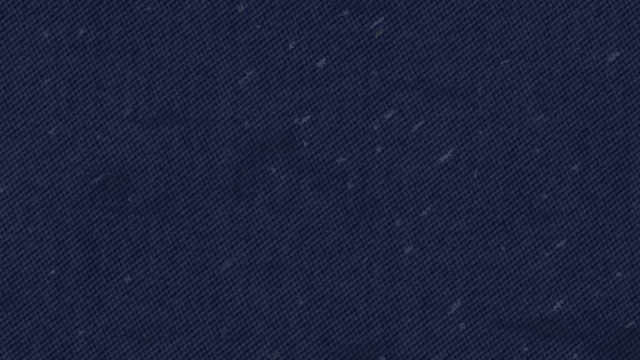
A WebGL 2 fragment shader for this texture:

```glsl
#version 300 es
precision highp float;
// Worn navy twill: diagonal ridges crossed by upright threads, dusted with lint.
// Ridges are a nearly straight cosine cut by leaning stitches and yarn noise; lint
// flecks and stray hairs are scattered on jittered grids, one candidate per cell.

uniform vec2 u_resolution;
out vec4 fragColor;

// Lengths are fractions of the canvas height.
const float TAU = 6.28319;
const float TWILL_ANGLE = 0.68;
const float RIDGE_PERIOD = 0.0140;
const float THREAD_PERIOD = 0.0145;
const float THREAD_LEAN = 0.45;
const float RIDGE_DEPTH = 0.46;
const float STITCH_DEPTH = 0.22;
const float YARN_VARIATION = 0.40;
const float GRAIN = 0.66;
const float CLOUDS = 0.20;
const float FLECK_CELL = 0.105;
const float FLECK_CHANCE = 0.42;
const float HAIR_CELL = 0.30;
const float HAIR_CHANCE = 0.22;
const vec3 GROOVE = vec3(0.069, 0.087, 0.196);
const vec3 RIDGE = vec3(0.152, 0.172, 0.281);
const vec3 LINT = vec3(0.36, 0.39, 0.50);
const vec3 DUST = vec3(0.38, 0.36, 0.36);
const vec3 STAIN = vec3(0.075, 0.082, 0.150);

float hash(vec2 p) {
    vec3 q = fract(p.xyx * 0.1031);
    q += dot(q, q.yzx + 33.33);
    return fract((q.x + q.y) * q.z);
}

vec2 hash2(vec2 p) {
    return vec2(hash(p + 17.3), hash(p + 71.9));
}

float noise(vec2 p) {
    vec2 i = floor(p), f = fract(p);
    f = f * f * (3.0 - 2.0 * f);
    return mix(mix(hash(i), hash(i + vec2(1, 0)), f.x),
               mix(hash(i + vec2(0, 1)), hash(i + vec2(1, 1)), f.x), f.y);
}

float fbm(vec2 p) {
    float sum = 0.0, gain = 0.5;
    for (int i = 0; i < 4; i++) {
        sum += gain * noise(p);
        p = p * 2.03 + 19.7;
        gain *= 0.5;
    }
    return sum / 0.9375;
}

vec2 rotate(vec2 p, float a) {
    return vec2(cos(a) * p.x + sin(a) * p.y, cos(a) * p.y - sin(a) * p.x);
}

// Height of the cloth: 0 in the grooves, 1 on the ridges.
float weave(vec2 p) {
    vec2 q = rotate(p, TWILL_ANGLE);
    q.y += 0.004 * (noise(p * 4.0) - 0.5) + 0.0008 * (noise(p * 45.0) - 0.5);
    float across = q.y / RIDGE_PERIOD;
    float thread = (p.x + THREAD_LEAN * p.y) / THREAD_PERIOD + 0.3 * noise(p * 20.0);
    float h = 0.50 + RIDGE_DEPTH * cos(TAU * across);
    h += STITCH_DEPTH * cos(TAU * thread);
    h += YARN_VARIATION * (noise(vec2(across * 1.5, q.x / 0.014)) - 0.5);
    h += GRAIN * (noise(p * 290.0) - 0.5);
    h += 0.18 * (noise(vec2(p.x * 90.0, p.y * 4.0)) - 0.5);
    return h + CLOUDS * (fbm(p * 3.0) - 0.5);
}

// Ragged flecks, mostly drawn out along the twill; x is cover, y is tint.
vec2 flecks(vec2 p) {
    vec2 home = floor(p / FLECK_CELL), best = vec2(0.0);
    float ragged = noise(p * 190.0);
    for (int k = 0; k < 9; k++) {
        vec2 id = home + vec2(k % 3, k / 3) - 1.0;
        float chance = FLECK_CHANCE * (0.45 + 1.1 * noise(id * 0.23 + 5.0));
        if (hash(id + 3.7) > chance) continue;
        vec2 center = (id + hash2(id)) * FLECK_CELL;
        vec2 kind = hash2(id + 40.0);
        vec2 d = rotate(p - center, TWILL_ANGLE + 0.4 * (kind.y - 0.5));
        vec2 size = vec2(mix(0.008, 0.038, pow(kind.x, 3.0)), mix(0.006, 0.0095, kind.y));
        float cover = 1.0 - smoothstep(0.25, 1.05, length(d / size) + 1.3 * (ragged - 0.5));
        cover *= mix(0.20, 0.62, hash(id + 90.0)) * (0.6 + 0.6 * ragged);
        if (cover > best.x) best = vec2(cover, step(0.88, hash(id + 55.0)));
    }
    return best;
}

// Short, thin stray fibres.
float hairs(vec2 p, float pixel) {
    vec2 home = floor(p / HAIR_CELL);
    float cover = 0.0;
    for (int k = 0; k < 9; k++) {
        vec2 id = home + vec2(k % 3, k / 3) - 1.0;
        if (hash(id + 130.0) > HAIR_CHANCE) continue;
        vec2 d = p - (id + hash2(id + 150.0)) * HAIR_CELL;
        d = rotate(d, TWILL_ANGLE + 1.8 * (hash(id + 170.0) - 0.4));
        float reach = mix(0.006, 0.022, hash(id + 190.0));
        d.y += 8.0 * d.x * d.x;
        float dist = length(vec2(max(abs(d.x) - reach, 0.0), d.y));
        float line = 1.0 - smoothstep(0.0006, 0.0012 + pixel, dist);
        cover = max(cover, line * mix(0.3, 0.65, hash(id + 210.0)));
    }
    return cover;
}

void main() {
    vec2 p = gl_FragCoord.xy / u_resolution.y;
    vec3 color = mix(GROOVE, RIDGE, clamp(weave(p), -0.3, 1.4));

    // Faint stains, stretched sideways
    float stain = smoothstep(0.64, 0.80, fbm(p * vec2(4.0, 12.0) + 31.0));
    color = mix(color, STAIN, 0.35 * stain);

    // Lint and fibres
    vec2 fleck = flecks(p);
    color = mix(color, mix(LINT, DUST, fleck.y), fleck.x);
    color = mix(color, DUST, hairs(p, 1.0 / u_resolution.y));
    fragColor = vec4(color, 1.0);
}
```
